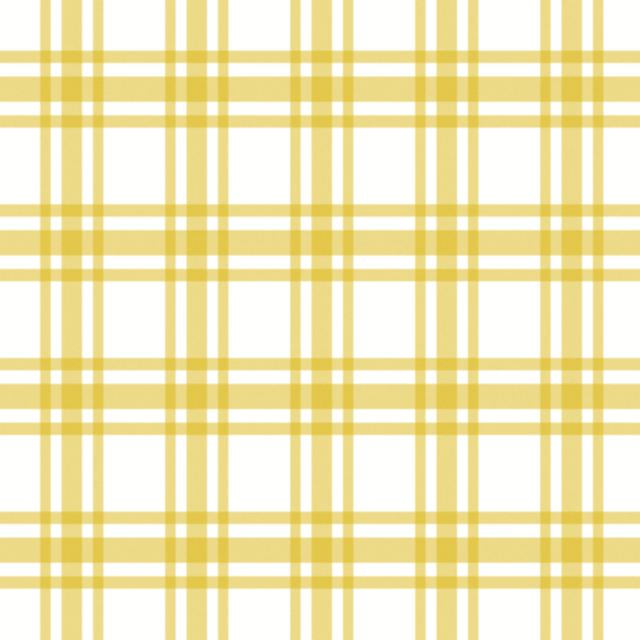
Write a WebGL 2 fragment shader that draws this pattern.

```glsl
#version 300 es
precision highp float;

uniform vec2 u_resolution;
out vec4 fragColor;

vec2 hashGradient(vec2 cell) {
    vec3 p = fract(cell.xyx * vec3(0.1031, 0.103, 0.0973));
    p += dot(p, p.yzx + 33.33);
    return 2.0 * fract((p.xx + p.yz) * p.zy) - 1.0;
}

float gradientNoise(vec2 p) {
    vec2 i = floor(p), f = fract(p);
    vec2 w = f * f * f * (f * (f * 6.0 - 15.0) + 10.0);
    vec2 e = vec2(0.0, 1.0);
    float a = dot(hashGradient(i), f);
    float b = dot(hashGradient(i + e.yx), f - e.yx);
    float c = dot(hashGradient(i + e.xy), f - e.xy);
    float d = dot(hashGradient(i + e.yy), f - e.yy);
    return mix(mix(a, b, w.x), mix(c, d, w.x), w.y);
}

// Coverage of a band, given distance from its centre line
float band(float dist, float halfWidth, float soft) {
    return 1.0 - smoothstep(-soft, soft, abs(dist) - halfWidth);
}

// One wide stripe flanked by two thin ones, repeated along an axis
float stripeGroup(float x, float centre, float period, float wideHalf,
                  float thinOffset, float thinHalf, float soft) {
    float d = (fract((x - centre) / period + 0.5) - 0.5) * period;
    return max(band(d, wideHalf, soft), band(abs(d) - thinOffset, thinHalf, soft));
}

void main() {
    vec2 uv = gl_FragCoord.xy / u_resolution;
    vec2 soft = max(vec2(0.0023), 0.8 / u_resolution);

    float warp = stripeGroup(uv.x, 0.1122, 0.1953, 0.0160, 0.0412, 0.0081, soft.x);
    float weft = stripeGroup(uv.y, 0.8607, 0.2401, 0.0197, 0.0505, 0.0096, soft.y);

    // Faint grain in the dye
    float grain = gradientNoise(uv * 230.0) + 0.5 * gradientNoise(uv * 90.0 + 17.0);
    float opacity = 0.49 + 0.035 * grain;

    // Translucent layers deepen where they cross
    vec3 cloth = vec3(1.0, 1.0, 0.992);
    vec3 dye = vec3(0.85, 0.705, 0.05);
    vec3 color = mix(cloth, dye, warp * opacity);
    color = mix(color, dye, weft * opacity);

    fragColor = vec4(color, 1.0);
}
```
